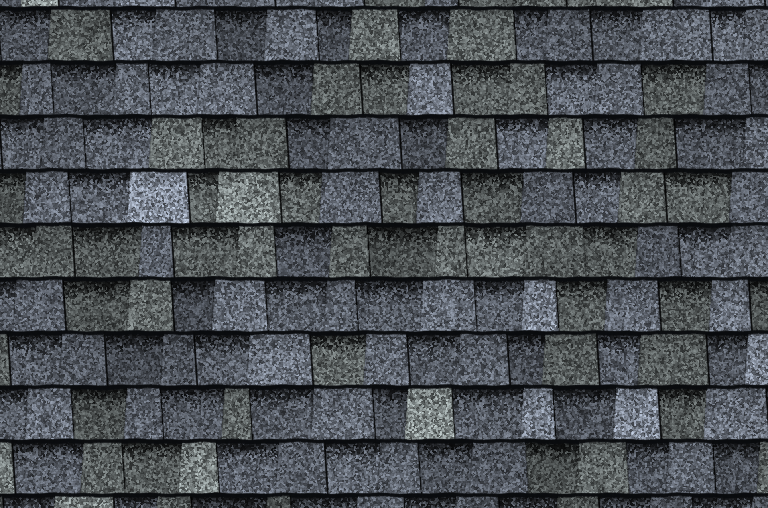
Reproduce this texture procedurally as a Shadertoy shader.

```glsl
float hash(vec2 p) {
    vec3 q = fract(p.xyx * vec3(0.1031, 0.1030, 0.0973));
    q += dot(q, q.yzx + 33.33);
    return fract((q.x + q.y) * q.z);
}

// Cellular noise: x is the tone of the nearest granule, y its distance
vec2 granules(vec2 p) {
    vec2 cell = floor(p), nearest = vec2(0.0, 9.0);
    for (int y = -1; y <= 1; y++)
    for (int x = -1; x <= 1; x++) {
        vec2 id = cell + vec2(x, y);
        vec2 center = id + vec2(hash(id + 17.0), hash(id + 71.0));
        float d = distance(p, center);
        if (d < nearest.y) nearest = vec2(hash(id + 131.0), d);
    }
    return nearest;
}

// Jittered joint between tabs; raised tabs flare toward the bottom
float joint(float i, float row, float v) {
    float flare = (1.0 - 2.0 * mod(i, 2.0)) * 0.07 * (0.5 - v);
    return i + 0.5 * (hash(vec2(i, row) + 40.0) - 0.5) + flare;
}

void mainImage(out vec4 fragColor, in vec2 fragCoord) {
    vec2 p = fragCoord / iResolution.y;
    float px = 1.0 / iResolution.y;
    float pitch = 0.1065, tabWidth = 0.0975;

    // Courses, with slightly uneven lower edges
    float wobble = 0.0007 * (sin(p.x * 41.0) + sin(p.x * 97.0 + p.y * 30.0));
    float y = (p.y - 0.0276 + wobble) / pitch;
    float row = floor(y) + 20.0, v = fract(y);

    // Tab under this point
    float u = p.x / tabWidth + 10.0 + 2.0 * hash(vec2(row, 5.0));
    float tab = floor(u);
    if (u < joint(tab, row, v)) tab -= 1.0;
    else if (u > joint(tab + 1.0, row, v)) tab += 1.0;
    float raised = mod(tab, 2.0);
    float left = (u - joint(tab, row, v)) * tabWidth;
    float right = (joint(tab + 1.0, row, v) - u) * tabWidth;

    // Slate tone and tint of each tab
    float pick = hash(vec2(tab, row) + 9.0);
    float tone = mix(0.28, 0.38, pick) + raised * 0.045;
    tone += 0.09 * smoothstep(0.72, 0.95, pick) * raised;
    tone *= mix(1.06, 0.95, v) * (1.0 + 0.04 * sin(p.x * 9.0 + 2.0 * sin(p.y * 7.0)));
    vec3 blueSlate = vec3(0.94, 1.0, 1.10), greenSlate = vec3(0.95, 1.01, 1.01);
    vec3 color = tone * mix(blueSlate, greenSlate, step(0.62, hash(vec2(tab, row) + 63.0)));

    // Mineral granules in two sizes
    vec2 grain = granules(p * 250.0);
    float coarse = granules(p * 120.0 + 50.0).x;
    float speckle = 0.56 + 0.82 * grain.x + 0.24 * (coarse - 0.5);
    color *= speckle * (1.12 - 0.2 * grain.y);

    // Speckled shade at the top of recessed tabs
    float depth = 1.0 - v + 0.22 * (grain.x - 0.5);
    float shade = 1.0 - smoothstep(0.04, 0.42, depth);
    color *= 1.0 - shade * mix(0.72, 0.12, raised);

    // Cut between shingles on one side, faint overlap on the other
    float open = step(0.25, hash(vec2(floor(tab / 2.0), row) + 88.0));
    float cutDistance = raised > 0.5 ? right : left;
    float lapDistance = raised > 0.5 ? left : right;
    float cut = 1.0 - smoothstep(0.0013 - px * 0.5, 0.0013 + px, cutDistance);
    float lap = 1.0 - smoothstep(0.0, 0.001 + px, lapDistance);
    color *= 1.0 - cut * mix(0.35, 0.85, open);
    color *= 1.0 - lap * 0.22;

    // Dark gap and cast shadow along each course
    float below = (1.0 - v) * pitch, above = v * pitch;
    float reach = mix(0.0075, 0.0055, raised) + 0.0015 * (coarse - 0.5);
    float gap = 1.0 - smoothstep(reach - px, reach + px, below);
    gap = max(gap, 1.0 - smoothstep(0.0, 0.0012 + px, above));
    color = mix(color, vec3(0.035, 0.042, 0.052), gap * 0.96);

    fragColor = vec4(clamp(color, 0.0, 1.0), 1.0);
}
```
